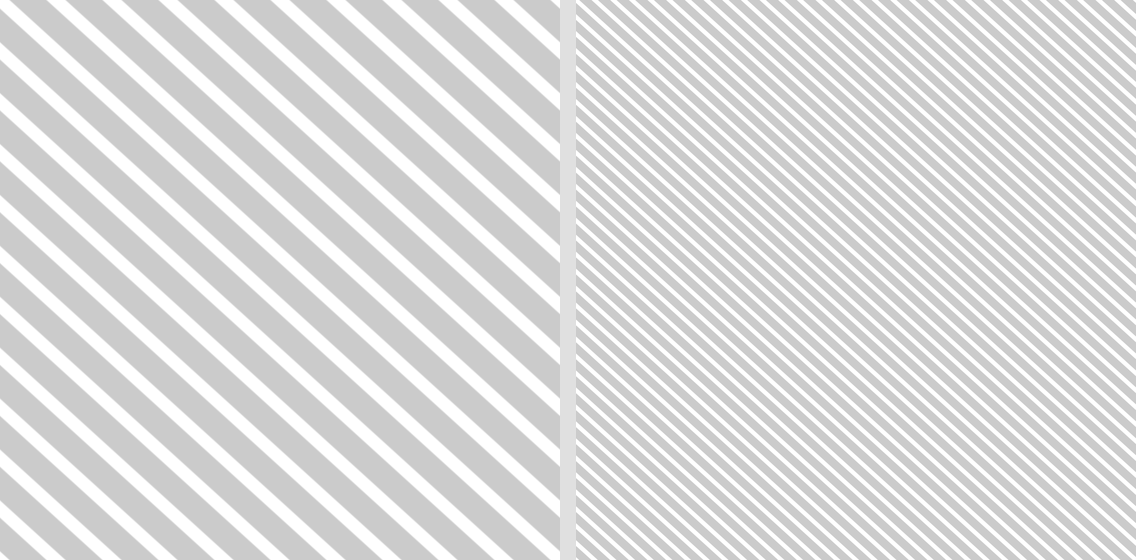
Left: one tile. Right: repeated 3 by 3.
Reproduce this pattern procedurally as a Shadertoy shader.

```glsl
// Diagonal white stripes on light grey, falling from left to right, tiling seamlessly.
#define REPEATS vec2(10.0, 11.0)   // whole stripes across and down
#define STRIPE_SHARE 0.34          // white part of each repeat
#define EDGE_SOFTNESS 0.0035       // edge blend width, in canvas units
#define GROUND_COLOR vec3(0.797)
#define STRIPE_COLOR vec3(1.0)

// Signed distance to the nearest stripe edge in canvas units, negative inside.
float stripeDistance(vec2 uv) {
    float phase = dot(uv, REPEATS);
    float fromCenter = abs(fract(phase + 0.5) - 0.5);
    return (fromCenter - 0.5 * STRIPE_SHARE) / length(REPEATS);
}

void mainImage(out vec4 fragColor, in vec2 fragCoord) {
    vec2 uv = fragCoord / iResolution.xy;

    // Blend over at least one pixel on small canvases
    float halfEdge = 0.5 * max(EDGE_SOFTNESS, 1.0 / min(iResolution.x, iResolution.y));
    float stripe = 1.0 - smoothstep(-halfEdge, halfEdge, stripeDistance(uv));

    fragColor = vec4(mix(GROUND_COLOR, STRIPE_COLOR, stripe), 1.0);
}
```
